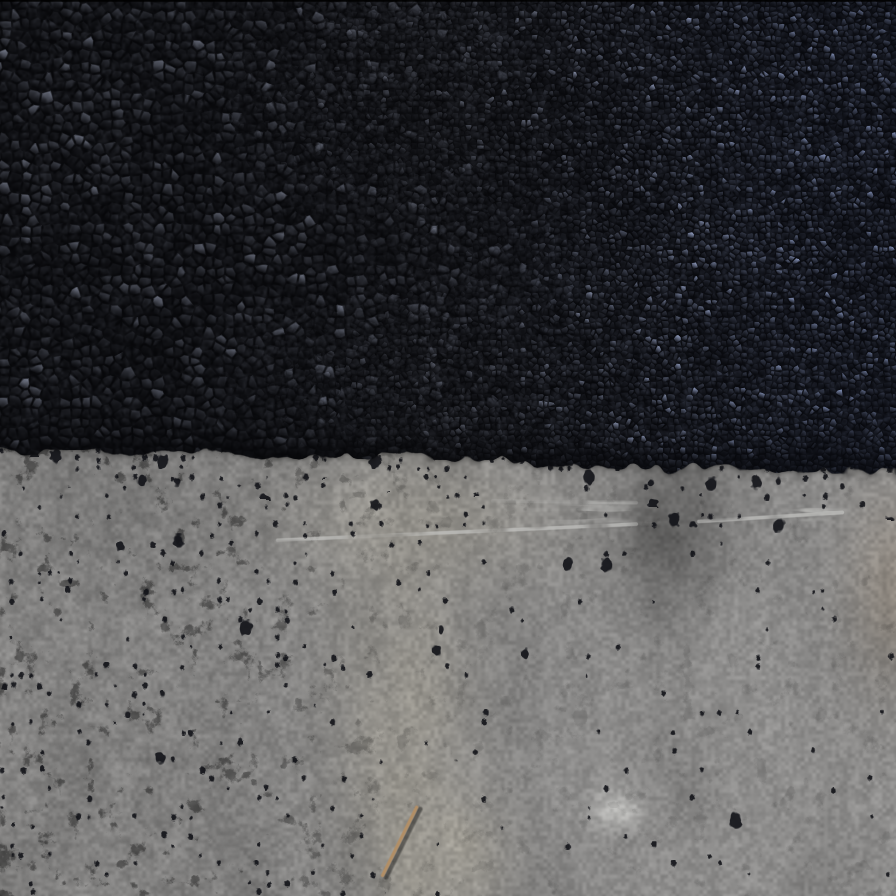
This texture is drawn by a WebGL 2 fragment shader. Its source:

```glsl
#version 300 es
precision highp float;

uniform vec2 u_resolution;
out vec4 fragColor;

const vec3 TAR = vec3(0.025, 0.027, 0.037);
const vec3 STONE = vec3(0.165, 0.172, 0.192);
const vec3 STONE_BLUE = vec3(0.165, 0.182, 0.228);
const vec3 CONCRETE = vec3(0.535, 0.532, 0.528);
const vec3 WARM_PATCH = vec3(0.615, 0.600, 0.560);
const vec3 CHALK = vec3(0.76, 0.76, 0.75);
const vec3 STRAW = vec3(0.70, 0.56, 0.40);
const float COARSE_SCALE = 88.0;
const float FINE_SCALE = 150.0;
const float EDGE_LEFT = 0.497;
const float EDGE_RIGHT = 0.475;

float hash(vec2 p) {
    vec3 q = fract(vec3(p.xyx) * 0.1031);
    q += dot(q, q.yzx + 33.33);
    return fract((q.x + q.y) * q.z);
}

vec2 hash2(vec2 p) {
    return vec2(hash(p), hash(p + 71.7));
}

float noise(vec2 p) {
    vec2 i = floor(p), f = fract(p);
    f = f * f * (3.0 - 2.0 * f);
    return mix(mix(hash(i), hash(i + vec2(1, 0)), f.x),
               mix(hash(i + vec2(0, 1)), hash(i + vec2(1, 1)), f.x), f.y);
}

float fbm(vec2 p) {
    float sum = 0.0, amp = 0.5;
    for (int i = 0; i < 5; i++) {
        sum += amp * noise(p);
        p = p * 2.03 + 17.3;
        amp *= 0.5;
    }
    return sum;
}

float segment(vec2 p, vec2 a, vec2 b) {
    vec2 d = b - a;
    return length(p - a - d * clamp(dot(p - a, d) / dot(d, d), 0.0, 1.0));
}

// Soft elliptical blot, 1 at its centre
float blot(vec2 p, vec2 centre, vec2 size) {
    vec2 d = (p - centre) / size;
    return exp(-dot(d, d));
}

// Brightness of packed stones, lit from above
float stones(vec2 p) {
    vec2 cell = floor(p), nearId = cell, nearOff = vec2(0.0);
    float d1 = 9.0, d2 = 9.0;
    for (int y = -1; y <= 1; y++)
    for (int x = -1; x <= 1; x++) {
        vec2 id = cell + vec2(x, y);
        vec2 off = p - id - 0.1 - 0.8 * hash2(id);
        float d = length(off);
        if (d < d1) { d2 = d1; d1 = d; nearId = id; nearOff = off; }
        else d2 = min(d2, d);
    }
    float tone = hash(nearId + 5.3);
    float body = smoothstep(0.02, 0.38, d2 - d1);
    float facing = clamp(0.55 + dot(nearOff, vec2(0.35, 1.0)), 0.0, 1.3);
    return body * facing * (0.3 + 1.2 * tone * tone + 1.3 * pow(tone, 18.0));
}

vec3 asphalt(vec2 p, float depth) {
    float fineness = smoothstep(0.15, 0.85, p.x + 0.25 * (noise(p * 7.0) - 0.5));
    float grain = mix(stones(p * COARSE_SCALE), stones(p * FINE_SCALE + 9.0), fineness);
    grain = 0.78 * grain + 0.5 * noise(p * 260.0) * noise(p * 190.0 + 4.0);
    grain *= 0.8 + 0.45 * fbm(p * 6.0) + 0.12 * fineness;
    grain *= mix(0.4, 1.0, smoothstep(0.0, 0.035, depth));
    float blue = smoothstep(0.45, 1.0, p.x);
    return TAR + vec3(0.004, 0.007, 0.016) * blue + grain * mix(STONE, STONE_BLUE, blue);
}

// Coverage of loose crumbs scattered on a jittered grid
float crumbs(vec2 p, float scale, float density, float px) {
    vec2 q = p * scale, cell = floor(q);
    vec2 id = cell + 13.0 * scale;
    float radius = 0.1 + 0.2 * hash(id + 3.1);
    vec2 off = q - cell - 0.32 - 0.36 * hash2(id);
    float d = length(off * vec2(1.0, 0.8)) + 0.16 * (noise(q * 6.0) - 0.5);
    return step(hash(id + 8.7), density) * (1.0 - smoothstep(-px, px, (d - radius) / scale));
}

vec3 concrete(vec2 p, float depth, float px) {
    float rough = 1.0 - smoothstep(0.2, 0.55, p.x);
    vec3 col = CONCRETE * (0.91 + 0.09 * smoothstep(0.0, 0.9, p.x));
    // Broad tints and stains
    float band = blot(p, vec2(0.45, 0.20), vec2(0.07, 0.20)) + blot(p, vec2(0.50, 0.03), vec2(0.06, 0.08));
    col = mix(col, WARM_PATCH, 0.65 * min(band, 1.0) * (0.5 + fbm(p * 14.0)));
    col = mix(col, WARM_PATCH, 0.5 * blot(p, vec2(0.47, 0.42), vec2(0.14, 0.07)));
    col = mix(col, vec3(0.56, 0.52, 0.47), 0.6 * blot(p, vec2(1.0, 0.34), vec2(0.05, 0.1)));
    col *= 1.0 - 0.28 * blot(p, vec2(0.75, 0.40), vec2(0.055, 0.09)) * (0.5 + fbm(p * 20.0));
    col = mix(col, CHALK, 0.75 * blot(p, vec2(0.69, 0.095), vec2(0.026, 0.02)));
    // Mottling, vertical wear and grain
    col *= 0.87 + 0.22 * fbm(p * vec2(12.0, 7.0)) + 0.06 * noise(p * vec2(90.0, 9.0));
    col *= 0.91 + 0.18 * noise(p * 230.0) + (0.1 + 0.12 * rough) * (fbm(p * 85.0) - 0.48);
    float pits = smoothstep(0.62, 0.75, fbm(p * 60.0 + 40.0));
    col *= 1.0 - (0.1 + 0.28 * rough) * pits;
    // Chalky scratches
    float broken = smoothstep(0.2, 0.7, noise(p * vec2(45.0, 130.0)));
    float scratch = 1.0 - smoothstep(0.001, 0.003, segment(p, vec2(0.31, 0.397), vec2(0.71, 0.415)));
    scratch += 1.0 - smoothstep(0.001, 0.003, segment(p, vec2(0.78, 0.418), vec2(0.94, 0.428)));
    scratch += 0.4 - 0.4 * smoothstep(0.001, 0.003, segment(p, vec2(0.55, 0.441), vec2(0.71, 0.439)));
    float scuff = blot(p, vec2(0.66, 0.426), vec2(0.05, 0.013)) + blot(p, vec2(0.90, 0.427), vec2(0.04, 0.009));
    scratch += scuff * smoothstep(0.45, 0.75, noise(p * vec2(22.0, 260.0)));
    col = mix(col, CHALK, 0.75 * clamp(scratch, 0.0, 1.0) * (0.25 + 0.75 * broken));
    // Loose crumbs, denser beside the seam
    float spill = exp(-depth * 22.0);
    float loose = crumbs(p, 42.0, 0.015 + 0.22 * spill, px);
    loose = max(loose, crumbs(p + 0.37, 95.0, 0.03 + 0.16 * spill + 0.06 * rough, px));
    return mix(col, TAR * 2.2, 0.88 * loose);
}

void main() {
    vec2 p = gl_FragCoord.xy / u_resolution;
    float px = 1.0 / min(u_resolution.x, u_resolution.y);

    // Ragged seam between the two surfaces
    float seam = mix(EDGE_LEFT, EDGE_RIGHT, smoothstep(0.0, 1.0, p.x));
    seam += 0.012 * (fbm(vec2(p.x * 28.0, 3.0)) - 0.5) + 0.012 * (noise(p * 75.0) - 0.5);
    float depth = p.y - seam;
    vec3 slab = concrete(p, max(-depth, 0.0), px);
    slab *= 1.0 - 0.35 * exp(-max(-depth, 0.0) * 300.0);
    vec3 col = mix(slab, asphalt(p, depth), smoothstep(-px, px, depth));

    // Straw and its shadow
    vec2 strawFoot = vec2(0.427, 0.023), strawTip = vec2(0.465, 0.099);
    float shadow = segment(p - vec2(0.004, -0.002), strawFoot, strawTip);
    col *= 1.0 - 0.4 * (1.0 - smoothstep(0.001, 0.004, shadow));
    float straw = segment(p, strawFoot, strawTip);
    col = mix(col, STRAW, 1.0 - smoothstep(0.0018 - px, 0.0018 + px, straw));

    col *= 1.0 - 0.9 * smoothstep(0.997, 0.999, p.y);
    fragColor = vec4(col, 1.0);
}
```
